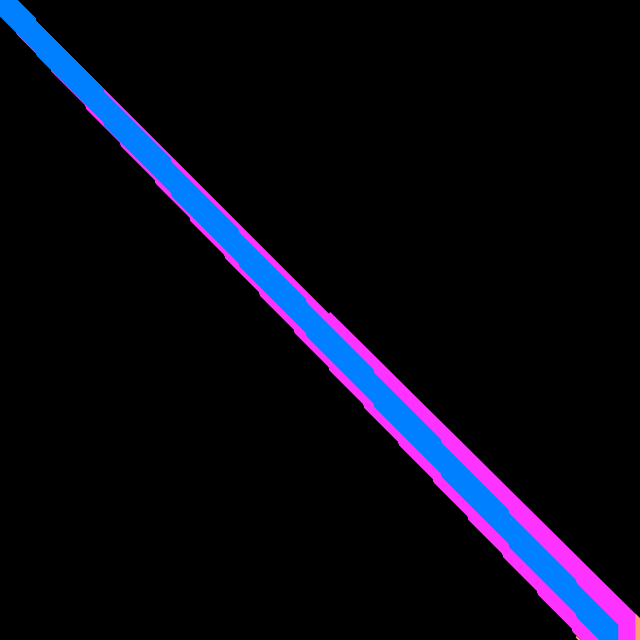
Write a Shadertoy shader that draws this background.

```glsl
// A blue beam edged in magenta falls from the top-left corner to the bottom-right.
// Each band is a range of the diagonal offset (x - depth); its edges shift in
// small regular stairs, so the band slowly turns away from 45 degrees.

const vec3 BACKGROUND = vec3(0.0);
const vec3 BLUE    = vec3(0.0, 0.50, 1.0);
const vec3 MAGENTA = vec3(1.0, 0.20, 1.0);
const vec3 PEACH   = vec3(1.0, 0.62, 0.45);

// Blue core: upper edge, width, and its stairs
const float CORE_TOP    = 0.0234;
const float CORE_WIDTH  = 0.0534;
const float CORE_START  = 0.0573;
const float CORE_PERIOD = 0.1055;
const float CORE_DROP   = 0.0042;
const float CORE_END    = 0.9660;

// Magenta rim: stairs on the lower edge, one widening on the upper edge
const float RIM_BOTTOM = -0.0234;
const float RIM_START  = 0.0260;
const float RIM_PERIOD = 0.0543;
const float RIM_DROP   = 0.00408;
const float RIM_TOP    = 0.0240;
const float RIM_WIDEN_X     = 0.5150;
const float RIM_WIDEN_STEP  = 0.0046;
const float RIM_WIDEN_SLOPE = 0.0108;
const float RIM_END    = 0.9930;

// Peach glimpse at the far end
const float TIP_START  = 1.8950;
const float TIP_BOTTOM = -0.0965;
const float TIP_TOP    = 0.0340;

// Coverage of the side where distance is positive
float cover(float distance, float pixel) {
    return clamp(distance / pixel + 0.5, 0.0, 1.0);
}

// Coverage of a diagonal band; offsets are sqrt(2) times the true distance
float band(float offset, float low, float high, float pixel) {
    float width = pixel * 1.41421;
    return cover(offset - low, width) * cover(high - offset, width);
}

// Count of whole periods passed, with each rise spread over one pixel
float stair(float x, float start, float period, float pixel) {
    float t = (x - start) / period;
    return floor(t) + clamp((fract(t) - 1.0) * period / pixel + 1.0, 0.0, 1.0);
}

void mainImage(out vec4 fragColor, in vec2 fragCoord) {
    vec2 uv = fragCoord / iResolution.xy;
    float pixel = 1.0 / min(iResolution.x, iResolution.y);
    float depth = 1.0 - uv.y;
    float offset = uv.x - depth;

    // Stepped edges
    float coreTop = CORE_TOP - CORE_DROP * stair(uv.x, CORE_START, CORE_PERIOD, pixel);
    float rimLow = RIM_BOTTOM - RIM_DROP * (stair(uv.x, RIM_START, RIM_PERIOD, pixel) + 1.0);
    float pastWiden = uv.x - RIM_WIDEN_X;
    float rimTop = RIM_TOP + RIM_WIDEN_STEP * cover(pastWiden, pixel)
                 + RIM_WIDEN_SLOPE * max(pastWiden, 0.0);

    // Coverage of each layer
    float tip = band(offset, TIP_BOTTOM, TIP_TOP, pixel)
              * cover(uv.x + depth - TIP_START, pixel * 1.41421);
    float rim = band(offset, rimLow, rimTop, pixel);
    float core = band(offset, coreTop - CORE_WIDTH, coreTop, pixel)
               * cover(CORE_END - uv.x, pixel);

    // Layers from back to front
    tip *= max(cover(uv.x - RIM_END, pixel), cover(rimLow - offset, pixel));
    vec3 color = mix(BACKGROUND, MAGENTA, rim);
    color = mix(color, PEACH, tip);
    color = mix(color, BLUE, core);
    fragColor = vec4(color, 1.0);
}
```
